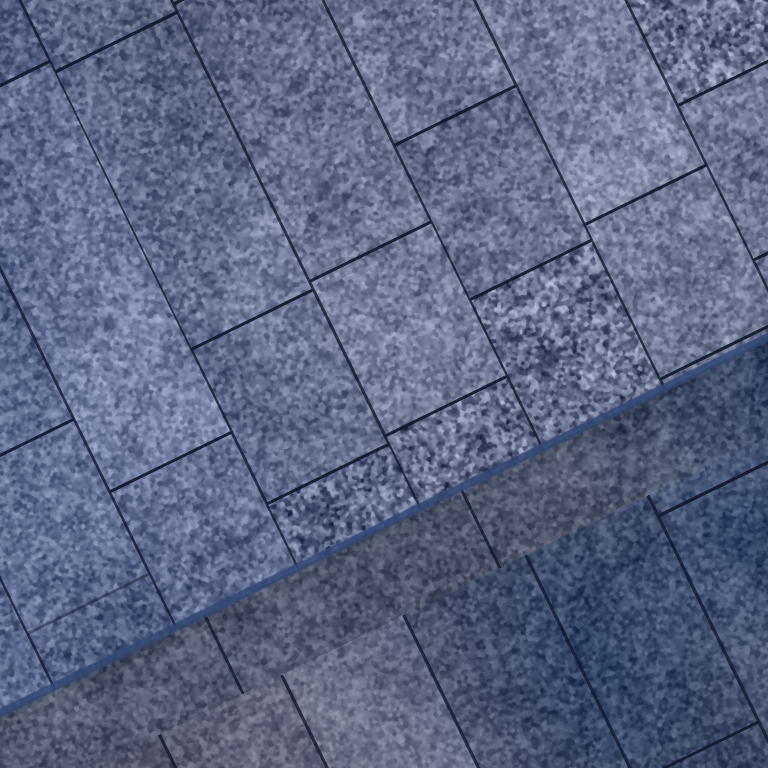
This texture is drawn by a Shadertoy shader. Its source:

```glsl
// Speckled blue-grey stone slabs in slanted, staggered columns, cut by a step
// edge with a riser band and a shaded lower flight. The canvas is rotated so one
// unit is a column width; joints are line distances, grain is cellular noise.

float hash(vec2 p) {
    vec3 q = fract(vec3(p.xyx) * 0.1031);
    q += dot(q, q.yzx + 33.33);
    return fract((q.x + q.y) * q.z);
}

// Smooth cellular noise: random tones blended around jittered cell points
float grain(vec2 p) {
    vec2 cell = floor(p), f = p - cell;
    float sum = 0.0, total = 0.0;
    for (int y = -1; y <= 1; y++)
    for (int x = -1; x <= 1; x++) {
        vec2 o = vec2(x, y), id = cell + o + 300.0;
        vec2 d = o + vec2(hash(id), hash(id + 71.7)) - f;
        float w = exp(-5.0 * dot(d, d));
        sum += w * hash(id + 153.1);
        total += w;
    }
    return sum / total - 0.5;
}

float line(float dist, float halfWidth, float px) {
    return 1.0 - smoothstep(halfWidth - 0.6 * px, halfWidth + 0.6 * px, abs(dist));
}

// Distance to the nearest column border, for x measured in columns
float border(float x) {
    return abs(fract(x + 0.5) - 0.5);
}

// Upper paving: each column has a long slab, a short slab and a remainder
vec3 upperSlabs(vec2 q, float px, out float joint, out float contrast) {
    float start[8] = float[8](2.0, 3.007, 3.603, 2.926, 2.86, 2.235, 3.375, 2.89);
    float x = q.x - 0.132, column = floor(x);
    float first = start[int(clamp(column + 3.0, 0.0, 7.0))];
    float top = first - (column == -1.0 ? 3.037 : 2.272);
    float last = first + 1.265;
    float row = step(top, q.y) + step(first, q.y) + step(last, q.y);

    float faint = column == -2.0 ? 0.5 : 1.0;
    joint = max(line(q.y - first, 0.011, px), line(q.y - top, 0.012, px));
    joint = max(joint, faint * line(q.y - last, 0.011, px));
    float width = 0.006 + 0.005 * hash(vec2(floor(x + 0.5) + 9.0, row));
    joint = max(joint, 0.85 * line(border(x), width, px));

    bool rough = (row == 3.0 && column >= 0.0 && column < 3.0)
              || (row == 1.0 && column == 4.0);
    contrast = rough ? 0.55 : 0.34;

    // Cool left side, paler centre, slabs brightening toward their lower end
    vec3 stone = mix(vec3(0.355, 0.41, 0.555), vec3(0.43, 0.465, 0.58),
                     smoothstep(-1.5, 2.0, q.x));
    float rowTop = row < 2.0 ? top : row < 3.0 ? first : last;
    float along = clamp((q.y - rowTop) / 2.2, 0.0, 1.0);
    stone += 0.07 * (hash(vec2(column + 20.0, row + 5.0)) - 0.5);
    stone += row < 2.0 ? 0.09 * along - 0.045 : 0.0;
    return rough ? stone - 0.045 : stone;
}

// Riser band with two joints, then the lower columns fading into blue shade
vec3 lowerSlabs(vec2 q, float px, out float joint, out float contrast) {
    float x = q.x - 0.676, column = floor(x);
    contrast = 0.26;
    if (q.y < 5.368) {
        joint = 0.85 * line(abs(q.x - 0.412) - 1.051, 0.011, px);
        return mix(vec3(0.32, 0.345, 0.43), vec3(0.2, 0.265, 0.395),
                   smoothstep(2.0, 4.2, q.x));
    }
    joint = 0.85 * line(border(x), 0.012, px);
    if (column == 2.0) joint = max(joint, line(q.y - 5.537, 0.012, px));
    if (column == 1.0) joint = max(joint, line(q.y - 7.221, 0.01, px));

    vec3 stone = mix(vec3(0.335, 0.35, 0.435), vec3(0.255, 0.3, 0.415),
                     smoothstep(-0.5, 2.8, q.x));
    stone += 0.1 * (hash(vec2(column + 14.0, 3.0)) - 0.5);
    stone += column == -1.0 ? 0.05 : 0.0;
    vec2 patch1 = (q - vec2(1.75, 6.3)) * vec2(1.4, 0.9);
    vec2 patch2 = (q - vec2(3.2, 5.9)) * vec2(1.2, 1.0);
    float shade = exp(-dot(patch1, patch1)) + exp(-2.0 * dot(patch2, patch2));
    return mix(stone, vec3(0.16, 0.25, 0.4), 0.65 * min(shade, 1.0));
}

void mainImage(out vec4 fragColor, in vec2 fragCoord) {
    vec2 p = fragCoord / iResolution.y;
    p.y = 1.0 - p.y;
    vec2 q = 5.647 * vec2(dot(p, vec2(0.898, -0.44)), dot(p, vec2(0.44, 0.898)));
    float px = 5.647 / iResolution.y;

    float joint, contrast;
    vec3 color = q.y < 4.72 ? upperSlabs(q, px, joint, contrast)
                            : lowerSlabs(q, px, joint, contrast);

    // Fine speckle over softer mottling
    float speckle = 0.75 * grain(q * 36.0) + 0.45 * grain(q * 19.0 + 40.0);
    color += contrast * speckle * vec3(1.0, 1.0, 0.97);
    color += 0.08 * grain(q * 3.0 + 90.0);
    color = mix(color, vec3(0.06, 0.09, 0.17), 0.92 * joint);

    // Blue nosing along the step edge, with a soft shadow beneath
    color *= 1.0 - 0.12 * step(4.72, q.y) * exp(-12.0 * abs(q.y - 4.72));
    color = mix(color, vec3(0.19, 0.28, 0.45), 0.85 * line(q.y - 4.71, 0.03, 2.0 * px));
    fragColor = vec4(clamp(color, 0.0, 1.0), 1.0);
}
```
